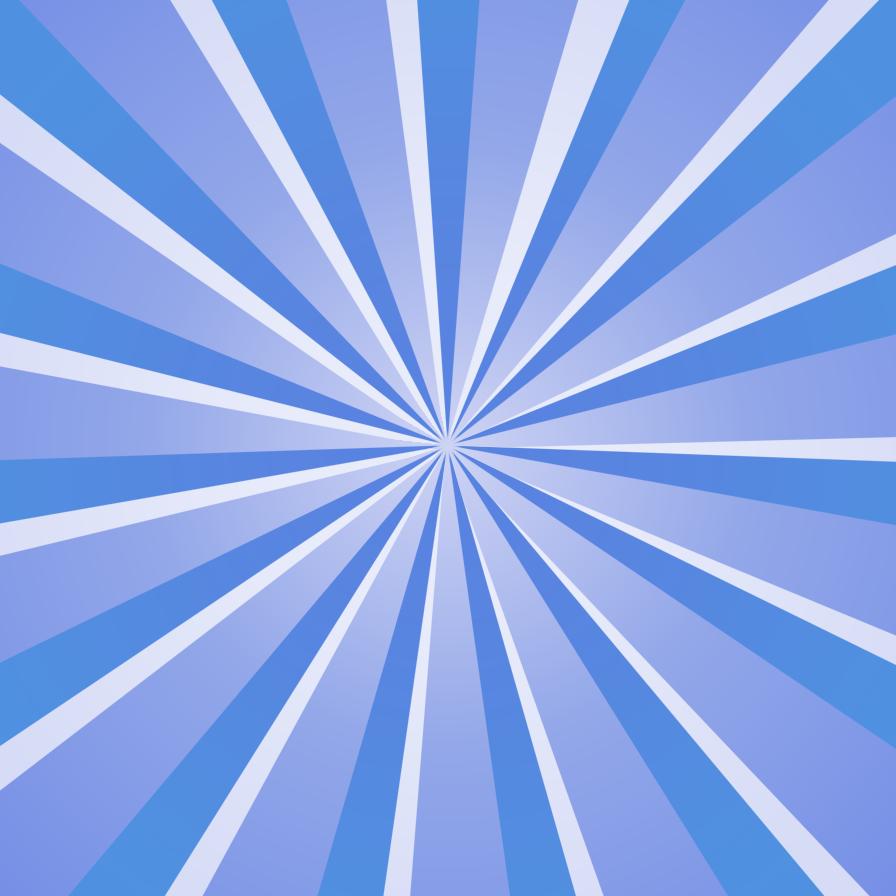
A three.js fragment shader for this background:

```glsl
// Draws a blue sunburst: fifteen white-edged rays over a soft periwinkle glow.
varying vec2 vUv;

// Clockwise angle in degrees, zero at the seam of the first ray
float clockwise(vec2 p) {
  return -degrees(atan(p.y, p.x)) - 2.1;
}

// Smooth side test for an angular offset in degrees at a given radius
float side(float offset, float radius) {
  return smoothstep(-0.0009, 0.0009, radians(offset) * radius);
}

void main() {
  vec2 p = vUv - vec2(0.4995, 0.503);
  float radius = length(p);

  // Radial glow
  vec3 glow = mix(vec3(0.81, 0.83, 0.955), vec3(0.575, 0.655, 0.912),
                  clamp(radius / 0.34, 0.0, 1.0));
  glow = mix(glow, vec3(0.46, 0.56, 0.9), clamp((radius - 0.34) / 0.38, 0.0, 1.0));

  // Ray colours drift from the centre to the corners
  float outward = smoothstep(0.1, 0.68, radius);
  vec3 blue = mix(vec3(0.35, 0.515, 0.88), vec3(0.31, 0.57, 0.88), outward);
  vec3 white = mix(vec3(0.91, 0.925, 0.98), vec3(0.84, 0.86, 0.965), outward);

  // Repeat one ray every 24 degrees
  float angle = clockwise(p);
  float index = floor((angle + 8.0) / 24.0);
  float local = angle - 24.0 * index;

  // The white strips fan out from a slightly lower left point
  float stripLocal = clockwise(p + vec2(0.0025, 0.004)) - 24.0 * index;

  // One ray has a broader white strip
  float seam = abs(index + 3.0) < 0.5 ? 2.1 : 0.0;
  float blueSide = side(local - seam, radius);
  float coverage = max(side(stripLocal + 3.6, radius), blueSide);
  coverage *= side(8.0 - local, radius);

  // Rays dissolve into the hub
  coverage *= smoothstep(0.004, 0.018, radius);
  gl_FragColor = vec4(mix(glow, mix(white, blue, blueSide), coverage), 1.0);
}
```
